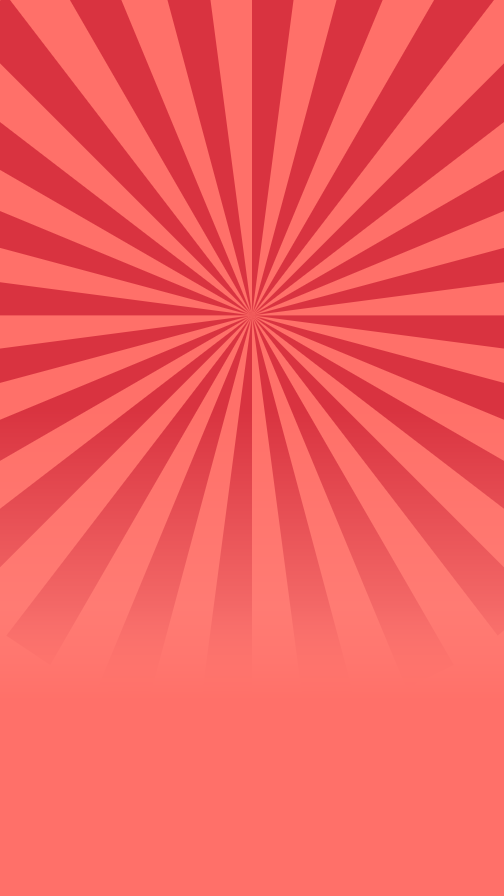
Give the GLSL for this background, as a Shadertoy shader.

```glsl
// Coral sunburst of crimson rays that dissolve into a plain lower field.

const float TAU = 6.2831853;
const float RAY_COUNT = 24.0;
const vec2 BURST_CENTER = vec2(0.5, 0.648);   // fraction of the canvas
const float BURST_RADIUS = 0.4495;            // in canvas heights

const vec3 CORAL = vec3(1.0, 0.44, 0.41);
const vec3 CRIMSON = vec3(0.85, 0.20, 0.25);
const vec3 VEIL = vec3(1.0, 0.50, 0.47);

// Alternating wedges, clockwise from straight up; blends evenly at the hub.
float rayMask(vec2 p, float count, float pixel) {
    float angle = atan(p.x, p.y);
    float edgeDistance = sin(angle * count) * length(p) / count;
    return clamp(0.5 + edgeDistance / pixel, 0.0, 1.0);
}

// Flat-ended wedges: a regular polygon with two sides per ray.
float burstMask(vec2 p, float count, float radius, float pixel) {
    float sector = TAU / (2.0 * count);
    float local = mod(atan(p.x, p.y), sector) - 0.5 * sector;
    float edgeDistance = radius - length(p) * cos(local);
    return clamp(0.5 + edgeDistance / pixel, 0.0, 1.0);
}

// Linear fade from 0 at the upper height to 1 at the lower height.
float fadeDown(float height, float upper, float lower) {
    return clamp((upper - height) / (upper - lower), 0.0, 1.0);
}

void mainImage(out vec4 fragColor, in vec2 fragCoord) {
    float pixel = 1.0 / iResolution.y;
    vec2 p = (fragCoord - BURST_CENTER * iResolution.xy) * pixel;
    float height = fragCoord.y * pixel;

    // Rays
    float rays = rayMask(p, RAY_COUNT, pixel);
    rays *= burstMask(p, RAY_COUNT, BURST_RADIUS, pixel);
    vec3 color = mix(CORAL, CRIMSON, rays);

    // Soft hub
    float hub = 1.0 - smoothstep(0.002, 0.012, length(p));
    color = mix(color, mix(CORAL, CRIMSON, 0.3), 0.6 * hub);

    // Pale veil, then the plain field below
    color = mix(color, VEIL, fadeDown(height, 0.544, 0.225));
    color = mix(color, CORAL, fadeDown(height, 0.323, 0.219));

    fragColor = vec4(color, 1.0);
}
```
